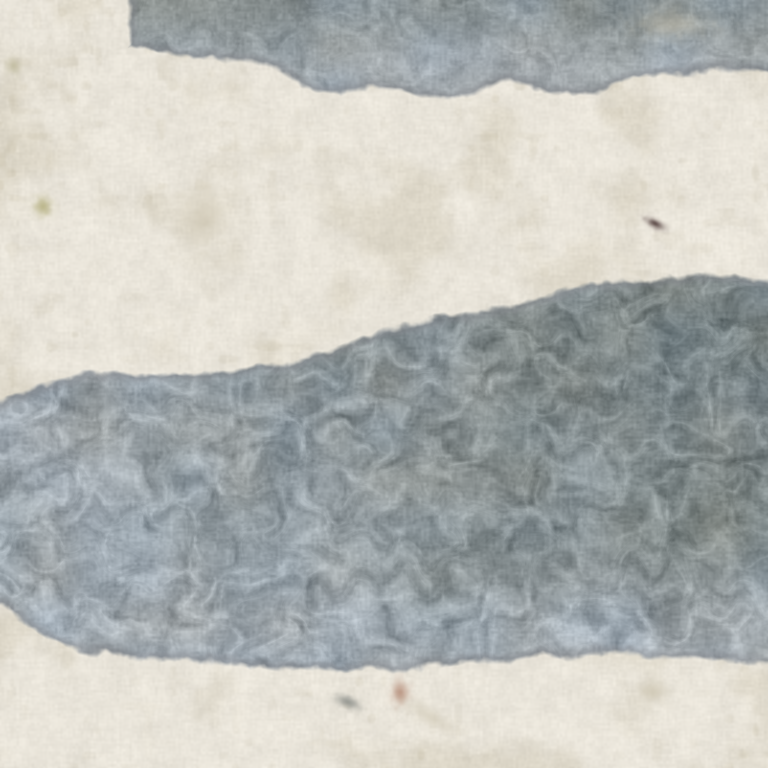
Give the GLSL for this texture, as a Shadertoy shader.

```glsl
// Two mottled blue-grey ink bands with ragged edges on speckled cream paper.
const vec3 PAPER = vec3(0.915, 0.897, 0.855);
const vec3 STAIN = vec3(0.80, 0.77, 0.69);
const vec3 INK_PALE = vec3(0.635, 0.668, 0.692);
const vec3 INK_DEEP = vec3(0.500, 0.537, 0.540);
const vec3 RIM = vec3(0.49, 0.50, 0.52);
const float EDGE_SOFT = 0.0042;
const float RIM_WIDTH = 0.0065;
const float MOTTLE = 0.30;
const float GRAIN = 0.045;
const float UPPER_LEFT = 0.172;

// Edge heights at evenly spaced positions from left to right
const int LAST = 12;
const float BAND_TOP[13] = float[13](0.477, 0.509, 0.514, 0.517, 0.521, 0.540,
    0.570, 0.587, 0.604, 0.625, 0.637, 0.643, 0.637);
const float BAND_BASE[13] = float[13](0.212, 0.163, 0.143, 0.138, 0.132, 0.129,
    0.128, 0.135, 0.141, 0.148, 0.147, 0.141, 0.132);
const float UPPER_BASE[13] = float[13](0.96, 0.95, 0.943, 0.922, 0.915, 0.885,
    0.883, 0.874, 0.892, 0.878, 0.898, 0.908, 0.909);

float hash(vec2 p) {
    vec3 q = fract(p.xyx * vec3(0.1031, 0.1030, 0.0973));
    q += dot(q, q.yzx + 33.33);
    return fract((q.x + q.y) * q.z);
}

float noise(vec2 p) {
    vec2 i = floor(p), f = fract(p);
    f = f * f * (3.0 - 2.0 * f);
    return mix(mix(hash(i), hash(i + vec2(1, 0)), f.x),
               mix(hash(i + vec2(0, 1)), hash(i + vec2(1, 1)), f.x), f.y);
}

float fbm(vec2 p) {
    float sum = 0.0, amp = 0.533;
    for (int k = 0; k < 4; k++) {
        sum += amp * noise(p);
        p = mat2(1.6, 1.2, -1.2, 1.6) * p + 17.3;
        amp *= 0.5;
    }
    return sum;
}

// Catmull-Rom curve through evenly spaced heights
float curve(float h[13], float x) {
    float t = clamp(x, 0.0, 0.9999) * float(LAST);
    int i = int(t);
    float f = fract(t);
    float a = h[max(i - 1, 0)], b = h[i], c = h[i + 1], d = h[min(i + 2, LAST)];
    return b + 0.5 * f * (c - a + f * (2.0 * a - 5.0 * b + 4.0 * c - d
         + f * (3.0 * (b - c) + d - a)));
}

// Soft tilted oval spot
float spot(vec2 p, vec2 center, vec2 radius, float tilt) {
    vec2 q = p - center;
    q.y += tilt * q.x;
    q /= radius;
    return exp(-dot(q, q) * (0.6 + 0.8 * noise(p * 130.0)));
}

// Fine woven grain, stretched along both axes
float weave(vec2 p) {
    return noise(p * vec2(90.0, 300.0)) + noise(p * vec2(300.0, 90.0) + 41.0)
         + noise(p * 260.0 + 9.0) - 1.5;
}

vec3 paperColor(vec2 p) {
    float cloud = smoothstep(0.50, 0.82, fbm(p * 11.0 + 5.0));
    float fleck = smoothstep(0.66, 0.92, noise(p * 62.0)) * noise(p * 9.0 + 3.0);
    vec3 c = mix(PAPER, STAIN, 0.42 * cloud + 0.30 * fleck);
    c += (fbm(p * 38.0) - 0.5) * 0.055 + weave(p) * 0.020;
    // Single specks and stains
    c = mix(c, vec3(0.35, 0.28, 0.27), 0.9 * spot(p, vec2(0.853, 0.709), vec2(0.011, 0.006), 0.4));
    c = mix(c, vec3(0.70, 0.68, 0.49), 0.8 * spot(p, vec2(0.056, 0.731), vec2(0.011), 0.0));
    c = mix(c, vec3(0.72, 0.70, 0.58), 0.7 * spot(p, vec2(0.018, 0.914), vec2(0.009), 0.0));
    c = mix(c, vec3(0.70, 0.54, 0.46), 0.8 * spot(p, vec2(0.521, 0.098), vec2(0.010, 0.013), 0.0));
    c = mix(c, vec3(0.54, 0.55, 0.53), 0.8 * spot(p, vec2(0.453, 0.086), vec2(0.013, 0.007), 0.3));
    c = mix(c, STAIN, 0.6 * spot(p, vec2(0.264, 0.714), vec2(0.026, 0.036), 0.0));
    c = mix(c, STAIN, 0.7 * spot(p, vec2(0.850, 0.099), vec2(0.018, 0.013), 0.0));
    return mix(c, STAIN, 0.5 * spot(p, vec2(0.560, 0.067), vec2(0.030, 0.012), 0.5));
}

vec3 inkColor(vec2 p, bool upper) {
    float depth = upper ? 0.65 * smoothstep(0.89, 1.0, p.y)
        : (0.12 + 0.88 * smoothstep(0.0, 0.85, p.x)) * smoothstep(0.12, 0.32, p.y);
    depth = clamp(depth + (fbm(p * 9.0 + 2.0) - 0.5) * 0.7, 0.0, 1.15);
    // Pale curling threads over darker pits
    vec2 warp = vec2(noise(p * 34.0), noise(p * 34.0 + 71.0)) - 0.5;
    vec2 q = p * vec2(36.0, 44.0) + warp * 1.6;
    float thread = 1.0 - abs(2.0 * noise(q) - 1.0);
    float pits = fbm(q * 1.15 + 23.0);
    float mottle = 0.38 * (thread - 0.62) + 0.85 * (pits - 0.5);
    vec3 c = mix(INK_PALE, INK_DEEP, depth);
    c += MOTTLE * (upper ? 0.65 : 1.0) * mottle + GRAIN * weave(p);
    c += vec3(-0.012, 0.0, 0.016) * (2.0 * noise(p * 16.0 + 8.0) - 1.0);
    float flake = upper ? spot(p, vec2(0.875, 0.968), vec2(0.045, 0.016), 0.0) : 0.0;
    return mix(c, STAIN, 0.5 * flake);
}

void mainImage(out vec4 fragColor, in vec2 fragCoord) {
    vec2 p = fragCoord / iResolution.xy;
    // Signed depth inside each band, positive within
    float band = min(curve(BAND_TOP, p.x) - p.y, p.y - curve(BAND_BASE, p.x));
    float cap = min(p.y - curve(UPPER_BASE, p.x), p.x - UPPER_LEFT);
    float ragged = (fbm(p * 27.0 + 12.0) - 0.5) * 0.018 + (noise(p * 95.0) - 0.5) * 0.004;
    float d = max(band, cap) + ragged;

    float soft = max(EDGE_SOFT, 1.0 / iResolution.y);
    float cover = smoothstep(-soft, soft, d);
    float rim = exp(-pow((d - 0.003) / RIM_WIDTH, 2.0));
    vec3 ink = mix(inkColor(p, cap > band), RIM, 0.45 * rim);
    fragColor = vec4(clamp(mix(paperColor(p), ink, cover), 0.0, 1.0), 1.0);
}
```
